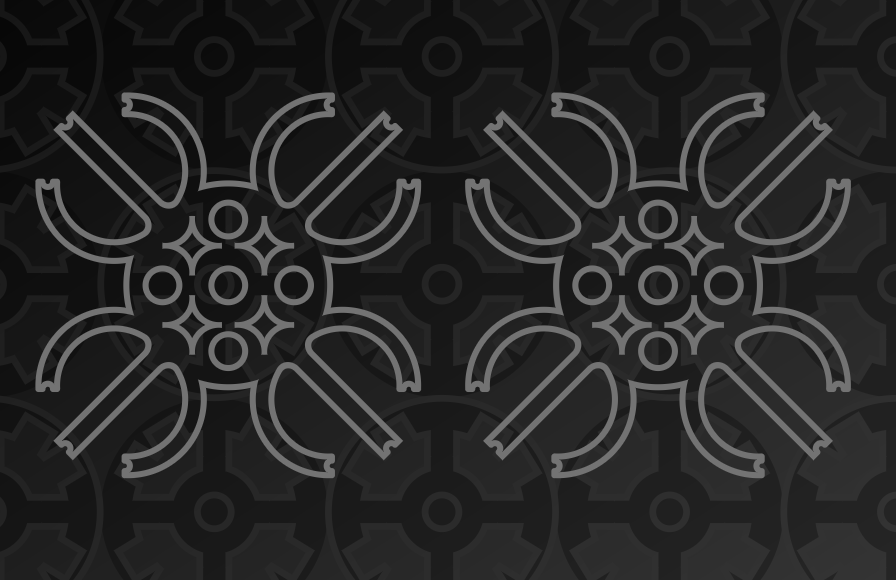
A Shadertoy shader for this pattern:

```glsl
// Two outlined radial ornaments with curled arms, over a dim lattice of cogs.
// Each ornament is folded into one eighth and drawn from arcs and lines;
// the cogs repeat on a square grid, with a large ring around every other one.

const float VIEW_HEIGHT = 4.98;
const float DIAG = 0.70710678;

// Ornament
const vec2 ORNAMENT_ORIGIN = vec2(1.96, 2.53);
const float ORNAMENT_PITCH = 3.69;
const float ORNAMENT_COUNT = 2.0;
const float STROKE = 0.026;
const float HUB_RADIUS = 0.875;
const float BEAD_RADIUS = 0.145;
const float BEAD_ORBIT = 0.565;
const vec2 STAR_CENTER = vec2(0.31, 0.34);
const float STAR_TIP = 0.20;
const float STAR_BOW = 0.23;
const vec2 CURL_CENTER = vec2(0.86, 0.98);
const float CURL_OUTER = 0.65;
const float CURL_INNER = 0.49;
const float CURL_END = 0.89;
const float SPOKE_HALF = 0.092;
const float SPOKE_END = 1.98;
const float POCKET_ROUND = 0.11;
const float NOTCH_RADIUS = 0.045;

// Cog lattice
const vec2 COG_ORIGIN = vec2(1.84, 2.54);
const float COG_PITCH = 1.955;
const float COG_STROKE = 0.029;
const float COG_INNER = 0.39;
const float COG_OUTER = 0.68;
const float CROSS_HALF = 0.125;
const float TOOTH_ANGLE = 0.55;
const vec2 TOOTH_HALF = vec2(0.20, 0.14);
const float RING_RADIUS = 0.975;

// Greys
const float GROUND_DARK = 0.035;
const float GROUND_LIGHT = 0.205;
const float COG_SHADE = 0.72;
const float COG_LINE_DARK = 0.085;
const float COG_LINE_LIGHT = 0.205;
const float ORNAMENT_GREY = 0.45;

float coverage(float d, float px) { return clamp(0.5 - d / px, 0.0, 1.0); }

// Intersection with a rounded corner
float roundMax(float a, float b, float r) {
    return min(max(a, b), -r) + length(max(vec2(a, b) + r, 0.0));
}

// Notched end of an arm; x points outward, y runs across
float armEnd(vec2 p, float halfWidth) {
    p.y = abs(p.y);
    float lip = length(vec2(p.x, p.y - clamp(p.y, NOTCH_RADIUS, halfWidth)));
    return p.x < 0.0 ? min(lip, abs(length(p) - NOTCH_RADIUS)) : lip;
}

// Four-pointed star with hollow sides, as an outline
float starLine(vec2 p) {
    float bow = length(vec2(STAR_BOW - STAR_TIP, STAR_BOW));
    float side = bow - length(abs(p) - STAR_BOW);
    return max(abs(side), length(p) - STAR_TIP - 0.03);
}

float ornamentLine(vec2 p) {
    vec2 q = abs(p);
    float d = starLine(q - STAR_CENTER);
    q = vec2(min(q.x, q.y), max(q.x, q.y));

    // Beads
    d = min(d, abs(length(q) - BEAD_RADIUS));
    d = min(d, abs(length(q - vec2(0.0, BEAD_ORBIT)) - BEAD_RADIUS));

    // Hub, curled arm and the pocket between arm and spoke
    float along = (q.x + q.y) * DIAG;
    float across = (q.y - q.x) * DIAG;
    float spoke = SPOKE_HALF - across;
    float curl = length(q - CURL_CENTER);
    if (q.x < CURL_END) {
        d = min(d, abs(min(length(q) - HUB_RADIUS, curl - CURL_OUTER)));
        d = min(d, abs(roundMax(curl - CURL_INNER, spoke, POCKET_ROUND)));
    } else {
        d = min(d, max(abs(spoke), along - SPOKE_END));
    }

    // Ends of the arms
    float middle = CURL_CENTER.y + 0.5 * (CURL_INNER + CURL_OUTER);
    d = min(d, armEnd(q - vec2(CURL_END, middle), 0.5 * (CURL_OUTER - CURL_INNER)));
    return min(d, armEnd(vec2(along - SPOKE_END, across), SPOKE_HALF));
}

// Quarter plates of a cog, each with two teeth
float cogPlate(vec2 p) {
    vec2 q = abs(p);
    q = vec2(max(q.x, q.y), min(q.x, q.y));
    float r = length(q);
    float sector = max(max(r - COG_OUTER, COG_INNER - r), CROSS_HALF - q.y);
    vec2 axis = vec2(cos(TOOTH_ANGLE), sin(TOOTH_ANGLE));
    vec2 t = vec2(dot(q, axis) - COG_OUTER, dot(q, vec2(-axis.y, axis.x)));
    vec2 box = abs(t) - TOOTH_HALF;
    return min(sector, max(box.x, box.y));
}

void mainImage(out vec4 fragColor, in vec2 fragCoord) {
    float px = VIEW_HEIGHT / iResolution.y;
    vec2 p = fragCoord * px;
    vec2 uv = fragCoord / iResolution.xy;
    float light = 0.5 * (uv.x + 1.0 - uv.y);

    // Nearest cog, and nearest ringed cog on the checkerboard
    vec2 g = (p - COG_ORIGIN) / COG_PITCH;
    vec2 cog = (g - round(g)) * COG_PITCH;
    vec2 k = round(0.5 * vec2(g.x + g.y, g.x - g.y));
    float ring = length(g - vec2(k.x + k.y, k.x - k.y)) * COG_PITCH - RING_RADIUS;
    float plate = cogPlate(cog);

    float grey = mix(GROUND_DARK, GROUND_LIGHT, light);
    float body = max(length(cog) - RING_RADIUS, -plate);
    grey *= mix(1.0, COG_SHADE, coverage(body, px));
    float cogLine = min(min(abs(plate), abs(ring)), abs(length(cog) - BEAD_RADIUS));
    float cogGrey = mix(COG_LINE_DARK, COG_LINE_LIGHT, light);
    grey = mix(grey, cogGrey, coverage(cogLine - COG_STROKE, px));

    // Row of ornaments
    vec2 o = p - ORNAMENT_ORIGIN;
    o.x -= ORNAMENT_PITCH * clamp(round(o.x / ORNAMENT_PITCH), 0.0, ORNAMENT_COUNT - 1.0);
    grey = mix(grey, ORNAMENT_GREY, coverage(ornamentLine(o) - STROKE, px));
    fragColor = vec4(vec3(grey), 1.0);
}
```
